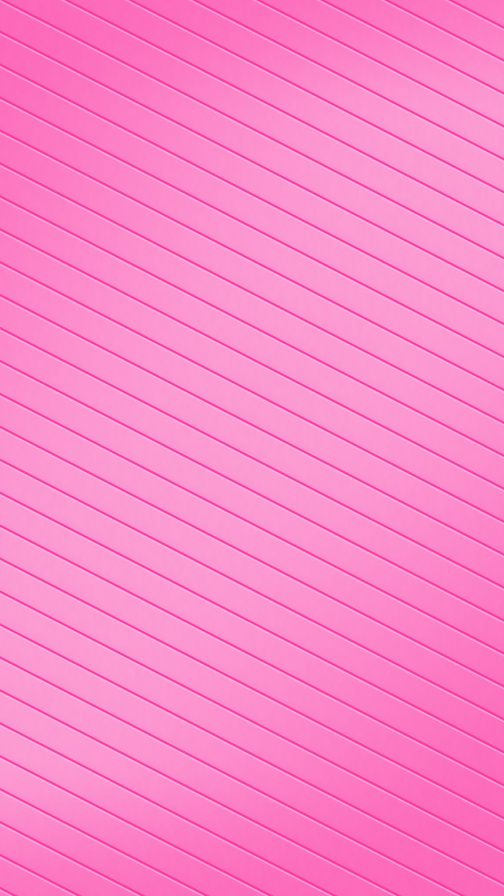
A WebGL 2 fragment shader for this pattern:

```glsl
#version 300 es
precision highp float;
// Pink diagonal planks separated by thin magenta grooves with a lit lower lip.
// A repeated line distance draws the grooves; a soft diagonal glow, darker
// toward two corners and the top and bottom, tints the planks under faint grain.

#define PERIOD 0.03676      // vertical groove spacing, in canvas heights
#define SLOPE 0.515         // fall of a groove per unit of width
#define OFFSET 0.0352       // depth of the first groove at the left edge
#define GROOVE_HALF 0.0011  // half width of the dark groove
#define LIP_HALF 0.0008     // half width of the light lip
#define SHADE_REACH 0.0028  // fade length of the shade above a groove
#define GRAIN_CELLS 256.0   // grain cells per canvas height
#define GRAIN_AMOUNT 0.012

uniform vec2 u_resolution;
out vec4 outColor;

const vec3 GLOW_PINK = vec3(0.99, 0.605, 0.825);
const vec3 DEEP_PINK = vec3(0.99, 0.41, 0.725);
const vec3 GROOVE_PINK = vec3(0.96, 0.22, 0.62);
const vec3 LIP_PINK = vec3(1.0, 0.72, 0.88);

float hash(vec2 p) {
  vec3 q = fract(vec3(p.xyx) * 0.1031);
  q += dot(q, q.yzx + 33.33);
  return fract((q.x + q.y) * q.z);
}

float valueNoise(vec2 p) {
  vec2 cell = floor(p);
  vec2 f = fract(p);
  f = f * f * (3.0 - 2.0 * f);
  float low = mix(hash(cell), hash(cell + vec2(1.0, 0.0)), f.x);
  float high = mix(hash(cell + vec2(0.0, 1.0)), hash(cell + vec2(1.0)), f.x);
  return mix(low, high, f.y);
}

// Smooth-edged coverage of a stroke at distance d from its centre
float stroke(float d, float halfWidth, float pixel) {
  return 1.0 - smoothstep(halfWidth - 0.6 * pixel, halfWidth + 0.6 * pixel, abs(d));
}

// Large-scale tint: light along the rising diagonal, deep away from it
vec3 plankColor(vec2 p) {
  float away = abs(dot(p - vec2(0.0, 0.23), vec2(-0.74, 0.67)));
  float depth = smoothstep(0.06, 0.55, away);
  float topEdge = smoothstep(0.86, 1.02, p.y);
  float bottomEdge = 1.0 - smoothstep(-0.02, 0.16, p.y);
  depth = 1.0 - (1.0 - depth) * (1.0 - 0.75 * max(topEdge, bottomEdge));
  return mix(GLOW_PINK, DEEP_PINK, depth);
}

void main() {
  vec2 p = gl_FragCoord.xy / u_resolution.y;
  float pixel = 1.0 / u_resolution.y;
  vec3 color = plankColor(p);

  // Fine grain, stretched into short vertical threads
  float grain = valueNoise(p * GRAIN_CELLS * vec2(1.0, 0.5)) - 0.5;
  color += grain * GRAIN_AMOUNT * vec3(0.2, 1.0, 0.6);

  // Signed distance to the nearest groove, positive below it
  float fall = (1.0 - p.y - SLOPE * p.x - OFFSET) / PERIOD;
  float d = (fract(fall + 0.5) - 0.5) * PERIOD / sqrt(1.0 + SLOPE * SLOPE);

  // Shade above the groove, light lip below, then the groove itself
  float shade = exp(min(d, 0.0) / SHADE_REACH) * step(d, 0.0);
  color = mix(color, GROOVE_PINK, 0.16 * shade);
  float lip = stroke(d - GROOVE_HALF - LIP_HALF - 0.5 * pixel, LIP_HALF, pixel);
  color = mix(color, LIP_PINK, 0.6 * lip);
  color = mix(color, GROOVE_PINK, 0.9 * stroke(d, GROOVE_HALF, pixel));

  outColor = vec4(clamp(color, 0.0, 1.0), 1.0);
}
```
